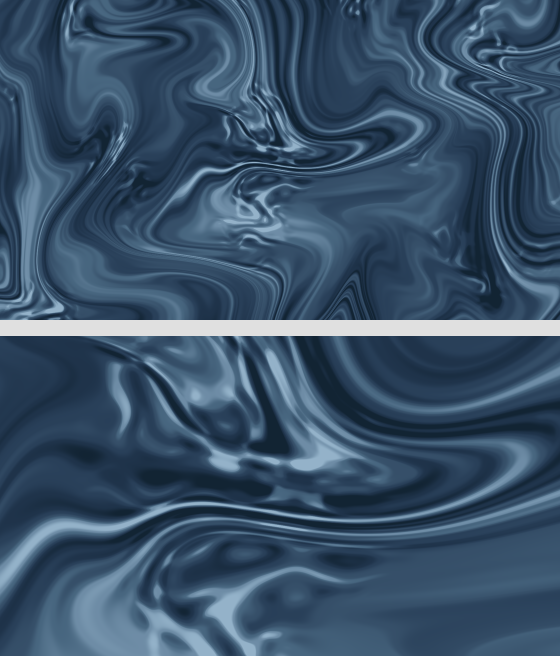
Top: the whole. Bottom: its middle third, enlarged.
Write a WebGL 1 fragment shader that draws this texture.

```glsl
precision highp float;
// Marbled liquid in slate blues: folded bands of fine strands with broken pale flecks.

uniform vec2 u_resolution;

// Unit gradient vector for a lattice point
vec2 gradientAt(vec2 cell) {
  float angle = 6.2832 * fract(sin(dot(cell, vec2(127.1, 311.7))) * 43758.55);
  return vec2(cos(angle), sin(angle));
}

// Gradient noise, roughly -0.6 to 0.6
float noise(vec2 p) {
  vec2 i = floor(p), f = fract(p);
  vec2 w = f * f * f * (f * (f * 6.0 - 15.0) + 10.0);
  vec2 e = vec2(1.0, 0.0);
  float low = mix(dot(gradientAt(i), f), dot(gradientAt(i + e.xy), f - e.xy), w.x);
  float high = mix(dot(gradientAt(i + e.yx), f - e.yx), dot(gradientAt(i + e.xx), f - e.xx), w.x);
  return mix(low, high, w.y);
}

// Successive wavy shears stretch and fold the plane into long hairpins
vec2 foldPlane(vec2 p) {
  vec2 q = p;
  for (int i = 0; i < 5; i++) {
    float k = float(i);
    float angle = 0.45 + k * 2.05;
    vec2 along = vec2(cos(angle), sin(angle));
    float across = dot(q, vec2(-along.y, along.x)) + 0.22 * noise(q * 1.7 + k * 9.3);
    float strength = 0.12 + 0.13 * noise(p * 1.9 + k * 17.1);
    float freq = 5.2 + 0.7 * k;
    q += along * strength * (sin(across * freq + k * 2.7) + 0.4 * sin(across * freq * 2.3 + k * 4.1));
  }
  return q;
}

// Tone in standard deviations around the middle blue
float marbleTone(vec2 p) {
  vec2 q = foldPlane(p);
  q.x += 0.04 * noise(q * 5.0);
  float detail = smoothstep(-0.32, 0.22, noise(q * vec2(3.0, 1.3) + 31.0));
  float tone = 1.7 * noise(p * 2.3 + 5.0);
  tone += 2.0 * noise(q * vec2(7.0, 1.1) + 11.0);
  tone += mix(0.9, 2.6, detail) * noise(q * vec2(19.0, 1.7) + 23.0);
  tone += mix(0.7, 3.0, detail) * noise(q * vec2(43.0, 2.6) + 47.0);

  // Thin pale strands and dark seams
  float strand = noise(q * vec2(27.0, 1.9) + 71.0);
  tone += 1.3 * detail * smoothstep(0.2, 0.42, strand);
  tone -= 0.8 * smoothstep(0.22, 0.45, -strand);

  // Patches of short broken flecks
  float patches = smoothstep(0.08, 0.34, noise(p * 3.1 + 83.0) + 0.3 * noise(q * 6.0));
  float fleck = noise(q * vec2(34.0, 11.0) + 2.0 * noise(p * 14.0) + 59.0);
  tone += patches * (3.2 * fleck + 1.5 * smoothstep(0.14, 0.35, fleck));

  // Smooth pale tongues
  float tongue = smoothstep(0.26, 0.42, noise(q * vec2(4.5, 1.6) + 97.0));
  return mix(tone, 1.35 + 0.3 * tone, 0.8 * tongue * (1.0 - patches));
}

vec3 slateRamp(float tone) {
  vec3 c = mix(vec3(0.07, 0.14, 0.20), vec3(0.12, 0.20, 0.29), smoothstep(-1.9, -1.0, tone));
  c = mix(c, vec3(0.16, 0.25, 0.35), smoothstep(-1.0, -0.3, tone));
  c = mix(c, vec3(0.21, 0.31, 0.41), smoothstep(-0.3, 0.4, tone));
  c = mix(c, vec3(0.28, 0.40, 0.50), smoothstep(0.4, 1.2, tone));
  c = mix(c, vec3(0.43, 0.55, 0.65), smoothstep(1.2, 2.1, tone));
  return mix(c, vec3(0.58, 0.70, 0.79), smoothstep(2.2, 3.6, tone));
}

void main() {
  // Nine samples per pixel keep the tightly pressed strands smooth
  vec3 color = vec3(0.0);
  for (int y = 0; y < 3; y++) {
    for (int x = 0; x < 3; x++) {
      vec2 offset = (vec2(float(x), float(y)) - 1.0) / 3.0;
      vec2 p = (gl_FragCoord.xy + offset) / u_resolution.y;
      color += slateRamp(marbleTone(p) * 1.1);
    }
  }
  gl_FragColor = vec4(color / 9.0, 1.0);
}
```
